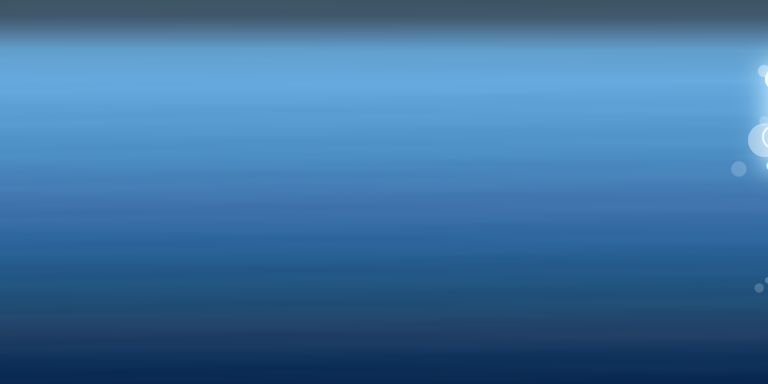
A WebGL 2 fragment shader for this background:

```glsl
#version 300 es
precision highp float;

uniform vec2 u_resolution;
out vec4 fragColor;

// Gradient stops: colour, then height from the bottom edge
const int STOP_COUNT = 12;
const vec4 STOPS[STOP_COUNT] = vec4[](
    vec4(0.03, 0.15, 0.31, 0.00),
    vec4(0.06, 0.20, 0.36, 0.07),
    vec4(0.14, 0.255, 0.405, 0.14),
    vec4(0.125, 0.305, 0.46, 0.21),
    vec4(0.14, 0.35, 0.54, 0.30),
    vec4(0.18, 0.405, 0.62, 0.38),
    vec4(0.25, 0.455, 0.675, 0.47),
    vec4(0.30, 0.56, 0.77, 0.60),
    vec4(0.40, 0.665, 0.87, 0.79),
    vec4(0.38, 0.62, 0.80, 0.87),
    vec4(0.26, 0.345, 0.43, 0.955),
    vec4(0.235, 0.335, 0.39, 1.00));

// Bubbles: offset from the right edge, height, radius, opacity
const int BUBBLE_COUNT = 8;
const vec4 BUBBLES[BUBBLE_COUNT] = vec4[](
    vec4(-0.010, 0.815, 0.016, 0.40),
    vec4(-0.010, 0.685, 0.013, 0.22),
    vec4(-0.008, 0.635, 0.044, 0.45),
    vec4(-0.076, 0.560, 0.020, 0.20),
    vec4(-0.023, 0.250, 0.012, 0.20),
    vec4( 0.000, 0.270, 0.008, 0.25),
    vec4( 0.008, 0.568, 0.012, 0.90),
    vec4( 0.021, 0.794, 0.029, 1.00));

const vec3 GLOW_COLOR = vec3(0.75, 0.91, 1.0);
const vec3 BUBBLE_COLOR = vec3(0.96, 0.98, 1.0);
const float GLOW_X = 0.025;
const vec2 GLOW_SPAN = vec2(0.60, 0.80);
const float GLOW_WIDTH = 0.055;
const float GLOW_STRENGTH = 0.75;
const vec2 RING_CENTER = vec2(0.016, 0.643);
const float RING_RADIUS = 0.029;
const float RING_WIDTH = 0.0025;
const float STREAK_SHIFT = 0.002;
const float STREAK_LIGHT = 0.004;

vec3 verticalGradient(float height) {
    vec3 color = STOPS[0].rgb;
    for (int i = 1; i < STOP_COUNT; i++) {
        float t = (height - STOPS[i - 1].w) / (STOPS[i].w - STOPS[i - 1].w);
        color = mix(color, STOPS[i].rgb, clamp(t, 0.0, 1.0));
    }
    return color;
}

// Layered sines stretched into fine horizontal streaks
float streaks(vec2 p) {
    float sum = 0.0;
    for (int i = 1; i <= 3; i++) {
        float k = float(i);
        sum += sin(p.y * 75.0 * k + 1.6 * sin(p.x * 1.7 * k + k)) / k;
    }
    return sum;
}

float coverage(float dist, float pixel) {
    return 1.0 - smoothstep(-pixel, pixel, dist);
}

void main() {
    vec2 p = gl_FragCoord.xy / u_resolution.y;
    float pixel = 0.75 / u_resolution.y;
    vec2 fromRight = p - vec2(u_resolution.x / u_resolution.y, 0.0);

    // Banded sky to deep water
    float streak = streaks(p);
    vec3 color = verticalGradient(p.y + STREAK_SHIFT * streak);
    color += STREAK_LIGHT * streak;

    // Soft upright glow on the right edge
    vec2 glowCore = vec2(GLOW_X, clamp(p.y, GLOW_SPAN.x, GLOW_SPAN.y));
    float glowDist = length(fromRight - glowCore) / GLOW_WIDTH;
    color = mix(color, GLOW_COLOR, GLOW_STRENGTH * exp(-glowDist * glowDist));

    // Bubbles
    for (int i = 0; i < BUBBLE_COUNT; i++) {
        vec4 bubble = BUBBLES[i];
        float dist = length(fromRight - bubble.xy) - bubble.z;
        color = mix(color, BUBBLE_COLOR, bubble.w * coverage(dist, pixel));
    }

    // Bright ring
    float ringDist = abs(length(fromRight - RING_CENTER) - RING_RADIUS) - RING_WIDTH;
    color = mix(color, BUBBLE_COLOR, coverage(ringDist, pixel));

    fragColor = vec4(clamp(color, 0.0, 1.0), 1.0);
}
```
